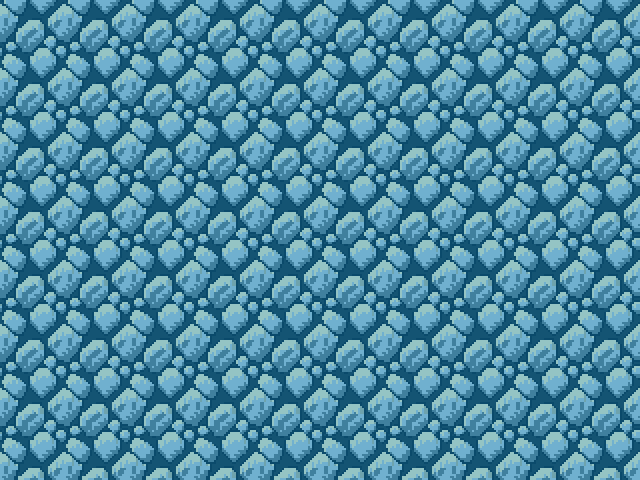
A Shadertoy shader for this texture:

```glsl
#define REPEATS 10.0
#define TEXELS 32.0
#define LIGHT_DIR vec2(-0.30, -0.85)
#define SHADE_DIR vec2(0.55, 0.70)
#define LIT_LEVEL 0.27
#define SHADE_LEVEL 0.41
#define DRIP 0.19
#define WOBBLE 0.035
#define GAP_DEPTH 0.7
#define EDGE_SOFTNESS 0.25
#define SAMPLES 2

const vec3 DEEP = vec3(0.04, 0.29, 0.42);
const vec3 GROUND = vec3(0.08, 0.33, 0.45);
const vec3 SHADE = vec3(0.25, 0.50, 0.62);
const vec3 STONE = vec3(0.44, 0.69, 0.81);
const vec3 DIM = vec3(0.43, 0.64, 0.68);
const vec3 LIGHT = vec3(0.58, 0.77, 0.77);

// Stones in tile texels, y down: centre, half size
const int STONES = 8;
const vec4 stones[STONES] = vec4[](
    vec4(0.3, 11.2, 8.1, 9.2), vec4(15.1, 17.9, 7.1, 7.9),
    vec4(21.4, 31.6, 7.1, 7.8), vec4(7.3, 1.2, 5.3, 6.0),
    vec4(25.3, 21.5, 3.1, 3.5), vec4(30.6, 25.8, 2.9, 3.1),
    vec4(5.6, 23.7, 2.9, 2.6), vec4(8.4, 9.8, 0.8, 1.6));

// Corner cut above and below (0.5 = box, 1 = diamond), then slant
const vec3 forms[STONES] = vec3[](
    vec3(0.86, 0.77, 0.0), vec3(0.72, 0.77, 0.25),
    vec3(0.77, 0.94, 0.05), vec3(0.74, 0.80, -0.42),
    vec3(0.75, 0.90, 0.1), vec3(0.75, 0.85, -0.1),
    vec3(0.75, 0.90, 0.1), vec3(0.7, 0.7, 0.0));

// Dark chips: start point, offset to the end point
const int CHIPS = 4;
const vec4 chips[CHIPS] = vec4[](
    vec4(-3.7, 12.6, 1.2, -2.2), vec4(2.8, 10.3, 0.3, 1.6),
    vec4(11.8, 19.9, 6.4, -5.0), vec4(10.6, 22.6, 2.4, -1.8));

// Shortest offset between two points of the repeating tile
vec2 wrapOffset(vec2 p, vec2 centre) {
    return mod(p - centre + 0.5 * TEXELS, TEXELS) - 0.5 * TEXELS;
}

float segmentDistance(vec2 p, vec2 b) {
    return length(p - b * clamp(dot(p, b) / dot(b, b), 0.0, 1.0));
}

// Octagonal radius with a chipped rim; 1 on the outline
float stoneRadius(vec2 q, vec2 cuts, float seed) {
    vec2 a = abs(q);
    float cut = q.y < 0.0 ? cuts.x : cuts.y;
    float angle = atan(q.y, q.x + 1e-4);
    float wave = sin(3.0 * angle + seed) + 0.6 * sin(8.0 * angle + 2.3 * seed);
    return max(max(a.x, a.y), cut * (a.x + a.y)) * (1.01 + WOBBLE * wave);
}

vec3 texelColour(vec2 p) {
    // Find the nearest stone
    float nearest = 1e3, gap = 1e3, seed = 0.0;
    vec2 local = vec2(0.0), offset = vec2(0.0);
    for (int i = 0; i < STONES; i++) {
        vec2 d = wrapOffset(p, stones[i].xy);
        vec2 q = vec2(d.x + forms[i].z * d.y, d.y) / stones[i].zw;
        float r = stoneRadius(q, forms[i].xy, float(i) * 1.7);
        gap = min(gap, (r - 1.0) * min(stones[i].z, stones[i].w));
        if (r < nearest) {
            nearest = r;
            local = q;
            offset = d;
            seed = float(i);
        }
    }
    if (nearest > 1.0) return gap > GAP_DEPTH ? GROUND : DEEP;

    // Lit cap, strongest along the rim, dripping down in streaks
    float drip = sin(2.0 * offset.x + 2.0 * seed) + 0.6 * sin(3.7 * offset.x + seed);
    float lit = dot(local, LIGHT_DIR) + DRIP * drip + 0.4 * (nearest - 0.7);
    if (lit > LIT_LEVEL) return local.x > 0.5 ? DIM : LIGHT;

    // Jagged lower right side and a thin dark lower rim
    float jag = sin(1.3 * offset.x - 1.9 * offset.y + seed);
    float shade = dot(local, SHADE_DIR) + 0.10 * jag;
    bool rim = nearest > 0.82 && local.y > 0.1;
    if (shade > SHADE_LEVEL || rim) return SHADE;

    // Chipped hollows
    for (int i = 0; i < CHIPS; i++) {
        vec2 d = wrapOffset(p, chips[i].xy);
        if (segmentDistance(d, chips[i].zw) < 1.3) return SHADE;
    }
    return STONE;
}

void mainImage(out vec4 fragColor, in vec2 fragCoord) {
    float scale = REPEATS * TEXELS / iResolution.x;
    vec3 sum = vec3(0.0);
    // Average close subsamples to soften the texel edges slightly
    for (int i = 0; i < SAMPLES * SAMPLES; i++) {
        vec2 sub = (vec2(i % SAMPLES, i / SAMPLES) + 0.5) / float(SAMPLES) - 0.5;
        vec2 pos = fragCoord + EDGE_SOFTNESS * sub;
        pos.y = iResolution.y - pos.y;
        sum += texelColour(floor(pos * scale) + 0.5);
    }
    fragColor = vec4(sum / float(SAMPLES * SAMPLES), 1.0);
}
```
